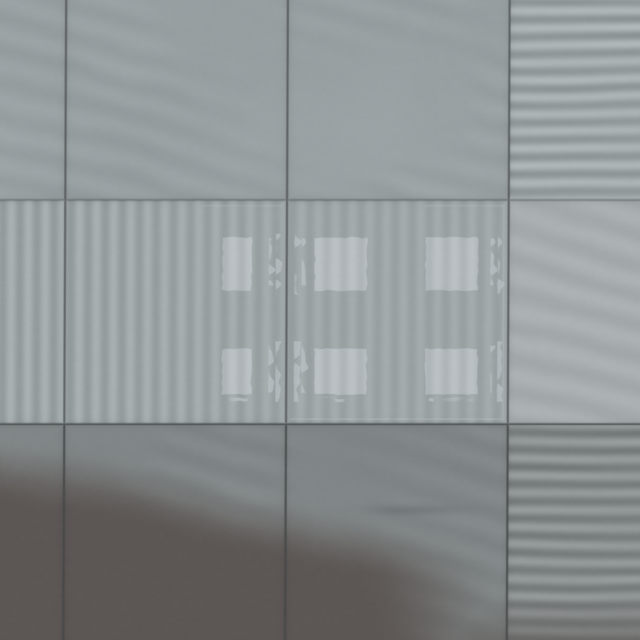
Reproduce this texture procedurally as a WebGL 2 fragment shader.

```glsl
#version 300 es
precision highp float;
// Grey wall tiles, smooth and ribbed, with glossy window glints and a soft brown shadow.
uniform vec2 u_resolution;
out vec4 outColor;

#define ORIGIN vec2(0.1025, 0.3375)
#define PITCH vec2(0.3465, 0.3500)
#define RIBS 13.0
#define JOINT_WIDTH 0.0017
#define JOINT_LEAN 0.0045
#define GLINT_GAIN 0.78
#define GRAIN 0.012
#define TAU 6.2831853

const vec3 SMOOTH_GREY = vec3(0.598, 0.628, 0.638);
const vec3 LIGHT_GREY = vec3(0.665, 0.688, 0.698);
const vec3 RIB_GREY = vec3(0.618, 0.648, 0.655);
const vec3 DIM_GREY = vec3(0.500, 0.522, 0.525);
const vec3 SHADOW_BROWN = vec3(0.362, 0.340, 0.330);
const vec3 JOINT_GREY = vec3(0.335, 0.345, 0.350);
const vec3 GLINT_WHITE = vec3(0.765, 0.785, 0.805);

float hash(vec2 p) {
    vec3 q = fract(vec3(p.xyx) * 0.1031);
    q += dot(q, q.yzx + 33.33);
    return fract((q.x + q.y) * q.z);
}

float noise(vec2 p) {
    vec2 i = floor(p), f = fract(p);
    f = f * f * (3.0 - 2.0 * f);
    return mix(mix(hash(i), hash(i + vec2(1, 0)), f.x),
               mix(hash(i + vec2(0, 1)), hash(i + vec2(1, 1)), f.x), f.y);
}

float fbm(vec2 p) {
    float sum = 0.0, gain = 0.5;
    for (int i = 0; i < 4; i++) {
        sum += gain * noise(p);
        p = p * 2.03 + 17.0;
        gain *= 0.5;
    }
    return sum;
}

// Soft-edged rectangle in tile units
float box(vec2 p, vec2 halfSize, float blur) {
    vec2 d = smoothstep(halfSize + blur, halfSize - blur, abs(p));
    return d.x * d.y;
}

// Window panes, ragged edge streaks and rim lines mirrored in one glossy tile
float glints(vec2 t, float column, float rib, float blur) {
    float sum = 0.0;
    vec2 ragged = vec2(noise(t * vec2(25, 38) + column * 9.0),
                       noise(t * vec2(38, 25) + 40.0)) - 0.5;
    for (int row = 0; row < 2; row++) {
        float y = 0.234 + 0.48 * float(row);
        float lower = 1.0 - float(row);
        for (int side = 0; side < 2; side++) {
            float right = float(side);
            float narrow = (1.0 - column) * right;
            float shown = max(column, right);
            vec2 p = t - vec2(0.244 + 0.5 * right + 0.032 * narrow, y);
            vec2 size = vec2(mix(0.118, 0.066, narrow), 0.118 - 0.016 * lower);
            float pane = box(p + ragged * 0.008, size, blur);
            sum = max(sum, shown * pane * (0.66 + 0.27 * rib));
            // Broken reflection below the lower panes
            float sill = box(p + vec2(0.0, 0.126 + ragged.y * 0.012),
                             vec2(size.x * 0.85, 0.007), blur);
            sum = max(sum, shown * lower * sill * smoothstep(-0.3, 0.1, ragged.x) * 0.75);
            // Vertical streaks beside the joints
            for (int k = 0; k < 2; k++) {
                float inset = 0.042 + 0.032 * float(k);
                float x = mix(inset, 1.0 - inset, right);
                float n = noise(vec2(t.y * 32.0, 7.0 * float(k) + 3.0 * right + column));
                vec2 s = t - vec2(x + (n - 0.5) * 0.018, y + 0.01 * float(k));
                float streak = box(s, vec2(0.003 + 0.016 * n * n, 0.135 - 0.03 * float(k)), blur);
                sum = max(sum, shown * streak * smoothstep(0.1, 0.5, n) * 0.72);
            }
        }
    }
    // Thin glossy rims
    float rim = column * box(t - vec2(0.5, 0.022), vec2(0.48, 0.003), blur);
    rim = max(rim, column * box(t - vec2(0.978, 0.5), vec2(0.003, 0.47), blur) * 0.7);
    rim = max(rim, box(t - vec2(0.8, 0.974), vec2(0.18, 0.003), blur) * 0.65);
    return max(sum, rim * (0.5 + 0.3 * ragged.x));
}

void main() {
    vec2 uv = gl_FragCoord.xy / u_resolution;
    float pixel = 1.0 / min(u_resolution.x, u_resolution.y);
    vec2 grid = (uv - ORIGIN + vec2(JOINT_LEAN * (0.8 - uv.y), 0.0)) / PITCH;
    vec2 cell = floor(grid), tile = fract(grid);
    bool middleRow = cell.y == 0.0, bottomRow = cell.y < 0.0, lastColumn = cell.x > 1.0;
    float cloud = fbm(uv * 5.0);

    // Smooth tiles with slanting ripples
    float slope = uv.y + 0.28 * uv.x + 0.035 * cloud;
    float ripple = sin(slope * TAU * 20.0) * smoothstep(0.25, 0.65, noise(uv * 6.0 + 3.0));
    vec3 color = SMOOTH_GREY + ripple * 0.014 + (cloud - 0.47) * 0.035;
    if (middleRow && lastColumn) color = LIGHT_GREY - 0.012 + ripple * 0.02;

    // Ribs run upright in the middle row and level in the last column
    float rib = 0.5 + 0.5 * cos(TAU * (RIBS * tile.x + 0.15));
    if (middleRow && !lastColumn)
        color = RIB_GREY + (rib - 0.5) * mix(0.085, 0.045, smoothstep(0.0, 0.6, uv.x));
    if (!middleRow && lastColumn) {
        float bend = 0.3 * sin(tile.x * 5.0 + cell.y) + 0.7 * (noise(uv * vec2(9, 14)) - 0.5);
        float level = cos(TAU * RIBS * tile.y + bend);
        color = RIB_GREY + level * mix(0.075, 0.045, noise(uv * vec2(8, 30)));
    }

    // Dim bottom row and the brown shadow sinking across it
    if (bottomRow) {
        color += (DIM_GREY - SMOOTH_GREY) * (lastColumn ? 0.95 : 1.0);
        float edge = uv.y - 0.275 + 0.22 * uv.x + 0.03 * (cloud - 0.5);
        float shade = smoothstep(0.055, -0.055, edge);
        shade *= 1.0 - smoothstep(0.58, 0.83, uv.x + 0.25 * uv.y);
        shade = max(shade, 0.6 * smoothstep(0.09, -0.03, uv.y) * step(0.7, uv.x));
        color = mix(color, SHADOW_BROWN, shade);
        vec2 smear = (uv - vec2(0.65, 0.203)) / vec2(0.07, 0.008);
        color -= 0.055 * exp(-dot(smear, smear));
    }

    // Reflections on the two glossy tiles
    if (middleRow && cell.x >= 0.0 && !lastColumn)
        color = mix(color, GLINT_WHITE, GLINT_GAIN * glints(tile, cell.x, rib, 0.003 + pixel));

    // Joints with a faint soft border
    vec2 gap = (0.5 - abs(tile - 0.5)) * PITCH;
    vec2 line = smoothstep(JOINT_WIDTH + pixel, JOINT_WIDTH - pixel, gap);
    line *= vec2(0.78, uv.y > 0.5 ? 0.38 : 0.72);
    color *= 1.0 - 0.09 * exp(-min(gap.x, gap.y) / 0.004);
    color = mix(color, JOINT_GREY * (bottomRow ? 0.82 : 1.0), max(line.x, line.y));

    // Fine plaster grain
    color += GRAIN * (fbm(uv * vec2(150, 190)) - 0.47);
    outColor = vec4(color, 1.0);
}
```
